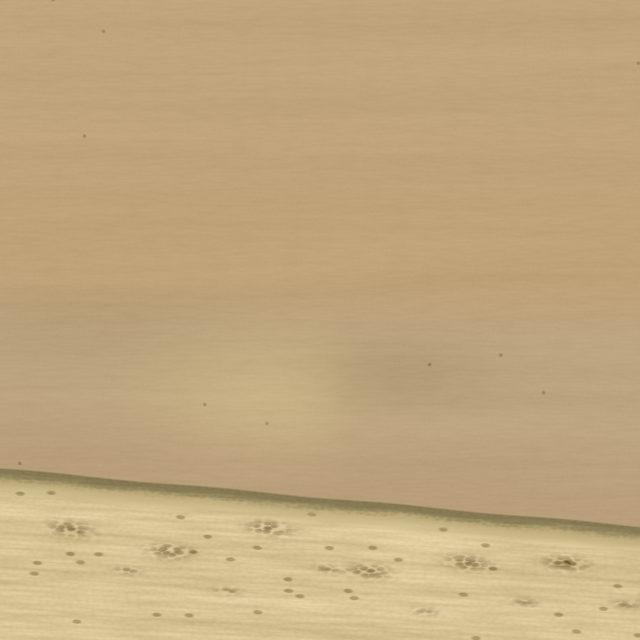
Write a WebGL 1 fragment shader that draws this texture.

```glsl
precision highp float;
uniform vec2 u_resolution;

vec2 hash2(vec2 p) {
  return fract(sin(vec2(dot(p, vec2(127.1, 311.7)), dot(p, vec2(269.5, 183.3)))) * 4375.85);
}

// Cellular noise: distance to the nearest point, and that cell's random value
vec2 cellular(vec2 p) {
  vec2 cell = floor(p), nearest = vec2(9.0, 0.0);
  for (int j = -1; j <= 1; j++) {
    for (int i = -1; i <= 1; i++) {
      vec2 id = cell + vec2(float(i), float(j));
      vec2 seed = hash2(id);
      float d = length(id + seed - p);
      if (d < nearest.x) nearest = vec2(d, fract(seed.x * 7.3 + seed.y * 3.1));
    }
  }
  return nearest;
}

// Layered sines, long in x and tight in y
float grain(vec2 p) {
  float sum = 0.0, freq = 43.0, amp = 0.32;
  for (int i = 0; i < 7; i++) {
    float k = float(i);
    float bend = sin(p.x * (2.3 + k * 1.1) + p.y * (13.0 + 7.0 * k) + k * 2.1);
    float fade = 0.65 + 0.35 * sin(p.x * (4.0 + k) - p.y * 21.0 + k * 4.7);
    sum += amp * fade * sin(p.y * freq + bend * 1.5 + k * 1.9);
    freq *= 1.47;
    amp *= 0.87;
  }
  return sum;
}

float blob(vec2 p, vec2 center, vec2 radius) {
  vec2 q = (p - center) / radius;
  return exp(-dot(q, q));
}

vec3 panel(vec2 p) {
  vec3 tan1 = mix(vec3(0.748, 0.632, 0.468), vec3(0.752, 0.642, 0.485), smoothstep(0.6, 0.95, p.y));
  vec3 col = mix(vec3(0.737, 0.642, 0.495), tan1, smoothstep(0.49, 0.58, p.y + 0.02 * p.x));
  // Rosy foot, pale glow and the shades beside it
  float height = p.y - 0.268 + 0.091 * p.x;
  col = mix(col, vec3(0.722, 0.612, 0.475), 0.8 * (1.0 - smoothstep(0.02, 0.14, height)));
  float glow = blob(p, vec2(0.42, 0.38), vec2(0.16, 0.085));
  glow *= 1.0 - 0.7 * smoothstep(0.49, 0.57, p.x);
  col = mix(col, vec3(0.795, 0.705, 0.525), 0.8 * glow);
  col -= 0.035 * blob(p, vec2(0.63, 0.42), vec2(0.13, 0.055));
  col -= 0.025 * blob(p, vec2(0.12, 0.49), vec2(0.24, 0.05));
  // Fine grain and fibres
  float fibre = cellular(p * vec2(24.0, 190.0)).x - 0.5;
  float tooth = cellular(p * 200.0).x - 0.5;
  col += 0.014 * grain(p - vec2(0.0, 0.012 * p.x)) - 0.018 * fibre - 0.012 * tooth;
  // Rare dark specks
  vec2 speck = cellular(p * 17.0 + 3.0);
  return col - 0.12 * step(0.965, speck.y) * (1.0 - smoothstep(0.02, 0.07, speck.x));
}

vec3 strip(vec2 p, float depth) {
  vec2 along = vec2(p.x, p.y + 0.055 * p.x);
  float streak = grain(along * vec2(1.0, 1.25) + 4.0);
  float fibre = cellular(along * vec2(9.0, 150.0)).x - 0.5;
  float tooth = cellular(p * vec2(110.0, 190.0)).x - 0.5;
  vec3 col = vec3(0.832, 0.758, 0.572);
  col += vec3(0.9, 1.0, 1.1) * (0.04 * streak - 0.075 * fibre - 0.035 * tooth);
  col += 0.03 * blob(p, vec2(0.65, 0.13), vec2(0.1, 0.06));

  // Broken smudges in a loose row
  float crumbs = 1.0 - smoothstep(0.25, 0.75, cellular(p * vec2(75.0, 150.0)).x);
  float smudge = 0.0;
  for (int i = 0; i < 7; i++) {
    float k = float(i);
    vec2 center = vec2(0.11 + 0.155 * k, 0.085 + 0.03 * sin(k * 2.4));
    smudge += blob(vec2(p.x, depth), center, vec2(0.032, 0.011));
    smudge += 0.7 * blob(vec2(p.x, depth), center + vec2(0.09, 0.055), vec2(0.02, 0.006));
  }
  col -= vec3(0.27, 0.27, 0.24) * crumbs * min(smudge, 1.0);
  vec2 pit = cellular(along * vec2(28.0, 60.0));
  col -= 0.18 * step(0.88, pit.y) * (1.0 - smoothstep(0.1, 0.28, pit.x));

  // Dark seam with a ragged lower fringe
  float ragged = depth + 0.007 * fibre + 0.006 * tooth;
  col = mix(col, vec3(0.66, 0.59, 0.40), 0.65 * (1.0 - smoothstep(0.012, 0.042, ragged)));
  vec3 seam = vec3(0.49, 0.45, 0.305) - 0.05 * tooth;
  return mix(col, seam, 0.9 * (1.0 - smoothstep(0.005, 0.021, ragged)));
}

void main() {
  vec2 p = gl_FragCoord.xy / u_resolution;
  float depth = 0.268 - 0.091 * p.x + 0.001 * sin(p.x * 23.0) - p.y;
  vec3 col = mix(panel(p), strip(p, depth), smoothstep(-0.002, 0.002, depth));
  gl_FragColor = vec4(clamp(col, 0.0, 1.0), 1.0);
}
```
